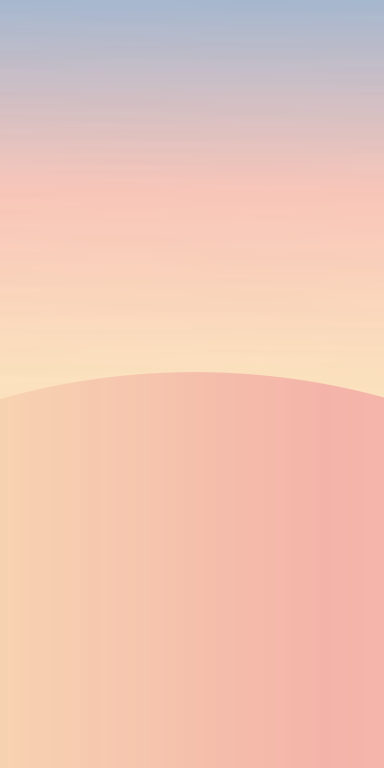
Reproduce this background procedurally as a WebGL 1 fragment shader.

```glsl
precision highp float;

uniform vec2 u_resolution;

#define ZENITH_BLUE vec3(0.650, 0.720, 0.812)
#define BLUSH_PINK vec3(0.973, 0.775, 0.725)
#define HORIZON_CREAM vec3(0.984, 0.882, 0.745)
#define HILL_SAND vec3(0.969, 0.824, 0.692)
#define HILL_ROSE vec3(0.957, 0.706, 0.662)
#define BLUSH_HEIGHT 0.752
#define HORIZON_HEIGHT 0.505
#define HILL_TOP vec2(0.507, 1.031)
#define HILL_RADIUS 1.87
#define ROSE_START 0.83
#define STREAK_STRENGTH 0.010
#define BAND_STRENGTH 0.008

float hash(vec2 p) {
  vec3 q = fract(vec3(p.xyx) * 0.1031);
  q += dot(q, q.yzx + 33.33);
  return fract((q.x + q.y) * q.z);
}

float valueNoise(vec2 p) {
  vec2 cell = floor(p);
  vec2 f = fract(p);
  f = f * f * (3.0 - 2.0 * f);
  float low = mix(hash(cell), hash(cell + vec2(1.0, 0.0)), f.x);
  float high = mix(hash(cell + vec2(0.0, 1.0)), hash(cell + 1.0), f.x);
  return mix(low, high, f.y);
}

// Blue fades to pink, then to cream; thin level streaks lie across it.
vec3 skyColor(vec2 uv) {
  float toCream = smoothstep(0.0, 1.0, (BLUSH_HEIGHT - uv.y) / (BLUSH_HEIGHT - HORIZON_HEIGHT));
  toCream = mix(toCream, clamp((BLUSH_HEIGHT - uv.y) / (BLUSH_HEIGHT - HORIZON_HEIGHT), 0.0, 1.0), 0.8);
  float toBlue = clamp((uv.y - BLUSH_HEIGHT) / (1.0 - BLUSH_HEIGHT), 0.0, 1.0);
  vec3 color = mix(BLUSH_PINK, HORIZON_CREAM, toCream);
  color = mix(color, ZENITH_BLUE, toBlue);
  float streak = valueNoise(vec2(uv.x * 3.0, uv.y * 130.0 + uv.x)) - 0.5;
  return color + streak * STREAK_STRENGTH;
}

// Sand turns to rose from left to right, with faint upright bands.
vec3 hillColor(vec2 uv) {
  float toRose = clamp(uv.x / ROSE_START, 0.0, 1.0);
  float band = valueNoise(vec2(uv.x * 26.0, 7.0)) - 0.5;
  return mix(HILL_SAND, HILL_ROSE, toRose) + band * BAND_STRENGTH;
}

void main() {
  vec2 uv = gl_FragCoord.xy / u_resolution;
  vec2 p = uv * vec2(1.0, 2.0);

  // Wide round hill with a smooth rim.
  vec2 hillCenter = HILL_TOP - vec2(0.0, HILL_RADIUS);
  float hillDistance = length(p - hillCenter) - HILL_RADIUS;
  float pixel = 2.0 / u_resolution.y;
  float hillMask = 1.0 - smoothstep(-0.75 * pixel, 0.75 * pixel, hillDistance);

  gl_FragColor = vec4(mix(skyColor(uv), hillColor(uv), hillMask), 1.0);
}
```
